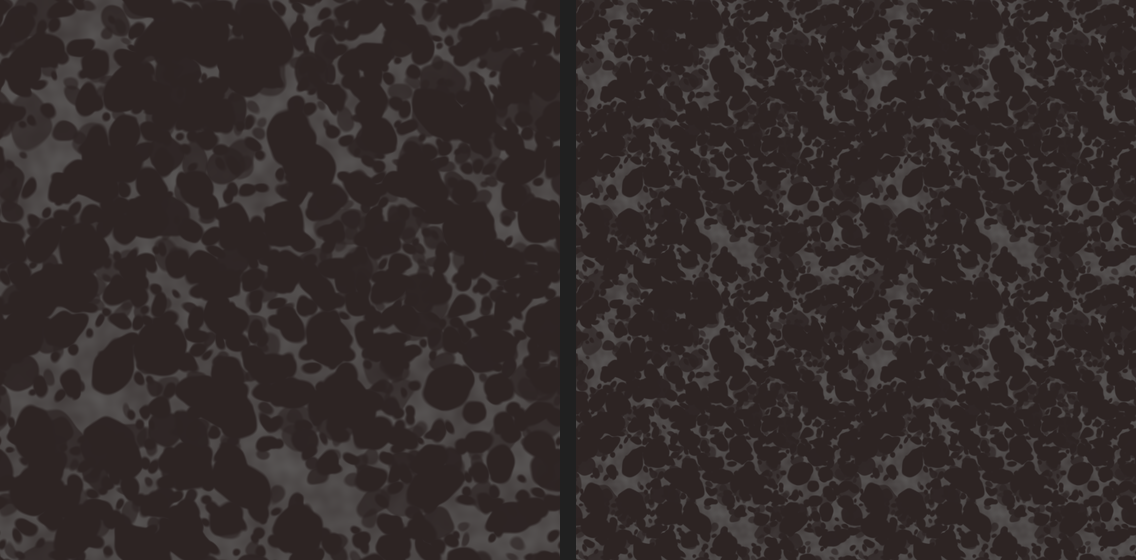
Left: one tile. Right: repeated 2 by 2.
Write a three.js fragment shader that draws this texture.

```glsl
// Dark rounded blobs of four sizes crowd over a mottled grey ground.
// Each size is a wrapped grid of jittered, noise-warped ellipses; the ground
// shows where no blob covers it, and slow noise gathers the gaps in patches.

varying vec2 vUv;

vec3 hash3(vec2 cell, float seed) {
  vec3 p = fract(vec3(cell.xyx + seed * 7.31) * vec3(0.1031, 0.1030, 0.0973));
  p += dot(p, p.yxz + 33.33);
  return fract((p.xxy + p.yzz) * p.zyx);
}

float cornerSlope(vec2 cell, vec2 offset, float period, float seed) {
  float angle = 6.2832 * hash3(mod(cell, period), seed).x;
  return dot(vec2(cos(angle), sin(angle)), offset);
}

// Gradient noise that wraps after a whole number of periods
float gradientNoise(vec2 uv, float period, float seed) {
  vec2 p = uv * period;
  vec2 i = floor(p);
  vec2 f = p - i;
  vec2 u = f * f * f * (f * (f * 6.0 - 15.0) + 10.0);
  float a = cornerSlope(i, f, period, seed);
  float b = cornerSlope(i + vec2(1, 0), f - vec2(1, 0), period, seed);
  float c = cornerSlope(i + vec2(0, 1), f - vec2(0, 1), period, seed);
  float d = cornerSlope(i + vec2(1, 1), f - vec2(1, 1), period, seed);
  return mix(mix(a, b, u.x), mix(c, d, u.x), u.y);
}

// Share of the ground left open by one grid of blobs
float openGround(vec2 uv, float count, float density, float seed) {
  vec2 p = uv * count;
  vec2 home = floor(p);
  float edge = 0.0065 * count;
  float open = 1.0;
  for (int y = -1; y <= 1; y++) {
    for (int x = -1; x <= 1; x++) {
      vec2 cell = home + vec2(float(x), float(y));
      vec2 id = mod(cell, count);
      vec3 place = hash3(id, seed);
      vec3 form = hash3(id, seed + 20.0);

      // Blobs are rarer inside the pale patches
      float crowd = density + 0.75 * gradientNoise((id + 0.5) / count, 5.0, 3.0);
      float present = step(place.z, crowd);

      // Turned and stretched ellipse
      vec2 d = p - cell - mix(vec2(0.1), vec2(0.9), place.xy);
      float turn = 6.2832 * form.x;
      d = mat2(cos(turn), -sin(turn), sin(turn), cos(turn)) * d;
      float stretch = mix(1.0, 1.3, form.z);
      float dist = length(d * vec2(stretch, 1.0 / stretch));

      float radius = mix(0.25, 0.54, form.y);
      float cover = 1.0 - smoothstep(radius - 0.5 * edge, radius + 0.5 * edge, dist);
      float opacity = mix(0.6, 1.0, smoothstep(0.0, 0.35, fract(form.z * 17.0)));
      open *= 1.0 - present * opacity * cover;
    }
  }
  return open;
}

void main() {
  // Gentle warp keeps the outlines irregular
  vec2 warp = vec2(gradientNoise(vUv, 24.0, 5.0), gradientNoise(vUv, 24.0, 6.0));
  vec2 uv = vUv + 0.009 * warp;

  // Blob layers from large to small
  float open = openGround(uv, 11.0, 0.80, 11.0);
  open *= openGround(uv, 16.0, 0.72, 12.0);
  open *= openGround(uv, 25.0, 0.64, 13.0);
  open *= openGround(uv, 39.0, 0.56, 14.0);

  // Cloudy brightness of the ground
  float mottle = 0.88 + 0.35 * gradientNoise(vUv, 14.0, 8.0)
                      + 0.25 * gradientNoise(vUv, 40.0, 9.0);

  vec3 blobColor = vec3(0.176, 0.141, 0.139);
  vec3 groundColor = vec3(0.325, 0.310, 0.307);
  gl_FragColor = vec4(mix(blobColor, groundColor, open * mottle), 1.0);
}
```
